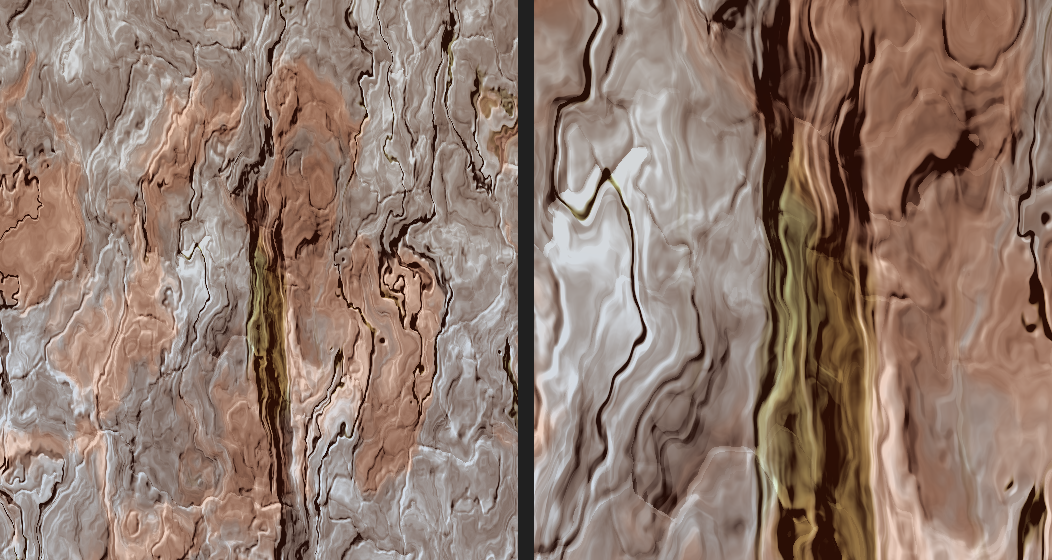
Left, the full canvas; right, a detail of the centre.
Give the GLSL for this texture, as a Shadertoy shader.

```glsl
#define PLATE_GRID vec2(11.0, 5.5)
#define FLAKE_GRID vec2(27.0, 12.0)
#define LAYER_SCALE vec2(14.0, 5.5)
#define LAYER_COUNT 10.0
#define FISSURE_SCALE vec2(12.0, 2.1)
#define STRAND_SCALE vec2(48.0, 2.4)
#define GRAIN_SCALE vec2(75.0, 34.0)
#define WARP vec2(0.20, 0.22)
#define LIGHT_DIR vec2(-0.65, 0.76)
#define RELIEF 6.5
#define BASE_TONE 3.2
#define RUST 0.75

// Dark crevice to pale weathered edge
const vec3 BARK_RAMP[6] = vec3[6](
    vec3(0.25, 0.16, 0.13), vec3(0.41, 0.32, 0.28), vec3(0.51, 0.42, 0.37),
    vec3(0.58, 0.51, 0.47), vec3(0.65, 0.61, 0.58), vec3(0.76, 0.75, 0.74));

struct Bark { float height; float crack; float plate; };

float hash(vec2 p) {
    vec3 q = fract(p.xyx * 0.1031);
    q += dot(q, q.yzx + 33.33);
    return fract((q.x + q.y) * q.z);
}

float noise(vec2 p) {
    vec2 i = floor(p), f = fract(p);
    f = f * f * (3.0 - 2.0 * f);
    return mix(mix(hash(i), hash(i + vec2(1, 0)), f.x),
               mix(hash(i + vec2(0, 1)), hash(i + vec2(1, 1)), f.x), f.y);
}

float fbm(vec2 p) {
    float sum = 0.0, amp = 0.516;
    for (int i = 0; i < 5; i++) {
        sum += amp * noise(p);
        p = p * 2.03 + vec2(17.3, 9.1);
        amp *= 0.5;
    }
    return sum;
}

// Cellular scales: x = distance to the rim, y = random id, z = tilt
vec3 scales(vec2 p) {
    vec2 cell = floor(p), f = fract(p);
    float nearest = 9.0, second = 9.0, id = 0.0, tilt = 0.0;
    for (int y = -1; y <= 1; y++)
    for (int x = -1; x <= 1; x++) {
        vec2 c = cell + vec2(x, y);
        vec2 toSeed = vec2(x, y) + vec2(hash(c), hash(c + 57.0)) - f;
        float d = length(toSeed);
        if (d < nearest) {
            second = nearest;
            nearest = d;
            id = hash(c + 113.0);
            tilt = toSeed.y + (id - 0.5) * toSeed.x;
        } else second = min(second, d);
    }
    return vec3(second - nearest, id, tilt);
}

vec2 warped(vec2 p) {
    return p + WARP * (vec2(fbm(p * vec2(10, 6)), fbm(p * vec2(11, 6) + 40.0)) - 0.5);
}

Bark barkAt(vec2 p) {
    vec2 w = warped(p);
    vec3 plate = scales(w * PLATE_GRID);
    vec3 flake = scales(w * FLAKE_GRID + 3.7);

    // Peeling layers with crisp ragged rims
    float level = fbm(w * LAYER_SCALE + 8.0) * LAYER_COUNT;
    float layers = (floor(level) + smoothstep(0.0, 0.2, fract(level))) / LAYER_COUNT;

    // Long fissures, opening only in places
    float gap = abs(fbm(w * FISSURE_SCALE + 21.0) - 0.5);
    float open = smoothstep(0.48, 0.66, noise(w * vec2(6.0, 3.2) + 5.0));
    float crack = open * (1.0 - smoothstep(0.006, 0.024, gap));

    // Band of fibrous strands down the middle
    float centre = 0.5 * iResolution.x / iResolution.y + 0.05 * (noise(vec2(p.y * 3.0, 2.0)) - 0.5);
    float band = exp(-pow((p.x - centre) / 0.065, 2.0));
    float strand = fbm(mix(p, w, 0.35) * STRAND_SCALE);
    crack = max(crack, band * (1.0 - smoothstep(0.34, 0.45, strand)));

    float rim = smoothstep(0.0, 0.12, plate.x);
    float flakeRim = smoothstep(0.0, 0.18, flake.x);
    float height = rim * (0.12 + 0.28 * plate.y) - 0.12 * plate.z
                 + flakeRim * 0.17 * flake.y - 0.05 * flake.z
                 + 1.1 * layers + band * (strand - 0.5) - 0.35 * crack;
    return Bark(height, crack, plate.y);
}

vec3 barkColor(float tone) {
    tone = clamp(tone, -0.7, 5.7);
    int i = int(clamp(floor(tone), 0.0, 4.0));
    return mix(BARK_RAMP[i], BARK_RAMP[i + 1], tone - float(i));
}

void mainImage(out vec4 fragColor, in vec2 fragCoord) {
    vec2 p = fragCoord / iResolution.y;
    vec2 w = warped(p);
    Bark bark = barkAt(p);

    // Slope toward the light, and shade cast by higher bark nearby
    float slope = bark.height - barkAt(p + LIGHT_DIR * 0.004).height;
    float cover = barkAt(p + LIGHT_DIR * 0.014).height - bark.height;

    float tone = BASE_TONE + 0.9 * (bark.plate - 0.5);
    tone += 3.0 * (fbm(p * vec2(7, 4) + 70.0) - 0.5);
    tone += 4.0 * (fbm(w * GRAIN_SCALE) - 0.5);
    tone += clamp(slope * RELIEF, -1.6, 1.9);
    tone -= 2.6 * smoothstep(0.08, 0.5, cover);
    tone += 1.1 * smoothstep(0.56, 0.7, fbm(w * vec2(24, 11) + 90.0));
    tone -= 3.1 * bark.crack;
    vec3 color = barkColor(tone);

    // Rusty inner bark, cool weathered skin, mossy crevices
    float rust = smoothstep(0.5, 0.68, fbm(w * vec2(11, 5) + 30.0));
    float moss = bark.crack * smoothstep(0.45, 0.7, noise(p * 9.0 + 12.0));
    color *= mix(vec3(0.985, 1.0, 1.02), vec3(1.15, 0.93, 0.80), rust * RUST);
    color *= mix(vec3(1.0), vec3(1.1, 1.2, 0.85), moss);
    color *= mix(vec3(1.0, 1.01, 1.03), vec3(1.01, 0.99, 0.97), smoothstep(0.35, 0.65, p.y));

    fragColor = vec4(clamp(color, 0.0, 1.0), 1.0);
}
```
